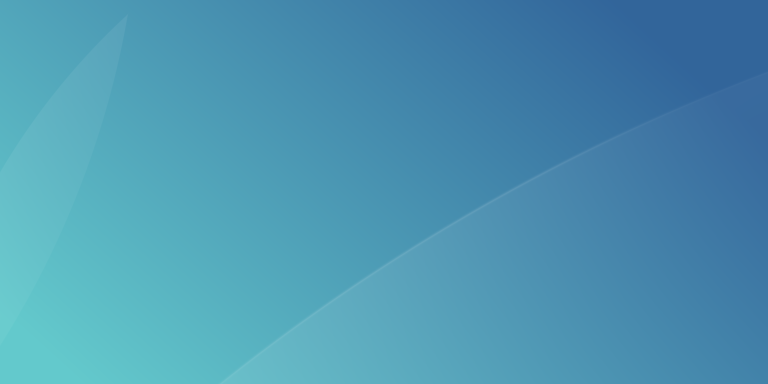
Write a Shadertoy shader that draws this background.

```glsl
// Calm teal-to-blue backdrop: one diagonal gradient with two translucent panes.
// A huge disc forms the lower right pane with a bright rim; the overlap of two
// discs forms a pale leaf at the left. Lengths are in canvas heights.

const vec3 TEAL = vec3(0.390, 0.790, 0.800);
const vec3 BLUE = vec3(0.195, 0.395, 0.605);
const vec3 SHEEN = vec3(1.0);

// Diagonal gradient: direction and the range over which it runs
const vec2 GRADIENT_DIR = vec2(1.0, 1.1);
const float GRADIENT_START = 0.2;
const float GRADIENT_END = 2.7;

// Discs as centre x, centre y, radius
const vec3 PANE_DISC = vec3(3.888, -4.162, 5.321);
const vec3 LEAF_UPPER_DISC = vec3(1.550, -0.362, 1.799);
const vec3 LEAF_LOWER_DISC = vec3(-2.002, 1.368, 2.370);

const float PANE_ALPHA_LEFT = 0.085;
const float PANE_ALPHA_RIGHT = 0.035;
const float PANE_FADE_DEPTH = 0.75;
const float RIM_ALPHA = 0.09;
const float RIM_WIDTH = 0.0035;
const float LEAF_ALPHA = 0.065;
const float LEAF_EDGE_ALPHA = 0.018;
const float LEAF_FADE_DEPTH = 0.30;

// Signed distance to a disc, negative inside
float discDistance(vec2 p, vec3 disc) {
    return length(p - disc.xy) - disc.z;
}

// Coverage of a shape, smoothed across about one pixel
float coverage(float dist, float pixel) {
    return 1.0 - smoothstep(-0.75 * pixel, 0.75 * pixel, dist);
}

vec3 backdrop(vec2 p) {
    float along = dot(p, GRADIENT_DIR);
    float t = (along - GRADIENT_START) / (GRADIENT_END - GRADIENT_START);
    return mix(TEAL, BLUE, clamp(t, 0.0, 1.0));
}

// Opacity of the leaf, strongest along its upper left edge
float leafAlpha(vec2 p, float pixel) {
    float upper = discDistance(p, LEAF_UPPER_DISC);
    float lower = discDistance(p, LEAF_LOWER_DISC);
    float fade = exp(-max(-upper, 0.0) / LEAF_FADE_DEPTH);
    float alpha = mix(LEAF_EDGE_ALPHA, LEAF_ALPHA, fade);
    return alpha * coverage(max(upper, lower), pixel);
}

// Opacity of the large pane, fading inward and toward the right
float paneAlpha(vec2 p, float dist, float pixel) {
    float alpha = mix(PANE_ALPHA_LEFT, PANE_ALPHA_RIGHT, smoothstep(0.8, 2.0, p.x));
    return alpha * exp(-max(-dist, 0.0) / PANE_FADE_DEPTH) * coverage(dist, pixel);
}

// Thin highlight on the pane's border, softer at both ends
float rimAlpha(vec2 p, float dist) {
    float line = exp(-dist * dist / (RIM_WIDTH * RIM_WIDTH));
    float ends = smoothstep(0.2, 0.9, p.x) * (1.0 - smoothstep(1.3, 1.9, p.x));
    return RIM_ALPHA * line * mix(0.2, 1.0, ends);
}

void mainImage(out vec4 fragColor, in vec2 fragCoord) {
    float pixel = 1.0 / iResolution.y;
    vec2 p = fragCoord * pixel;
    float paneDist = discDistance(p, PANE_DISC);

    vec3 color = backdrop(p);
    color = mix(color, SHEEN, leafAlpha(p, pixel));
    color = mix(color, SHEEN, paneAlpha(p, paneDist, pixel));
    color = mix(color, SHEEN, rimAlpha(p, paneDist));

    fragColor = vec4(color, 1.0);
}
```
